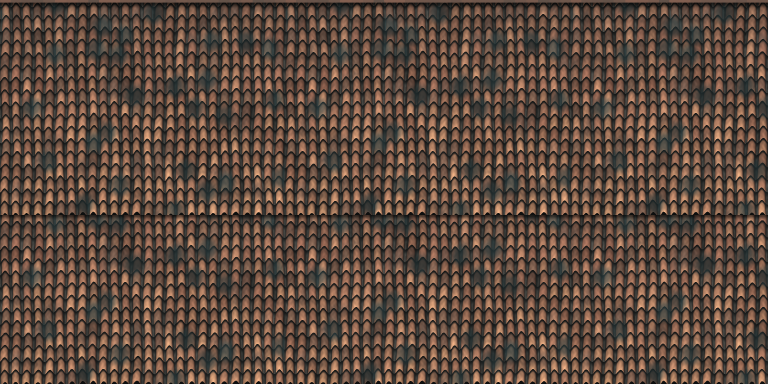
Write a WebGL 2 fragment shader that draws this texture.

```glsl
#version 300 es
precision highp float;

uniform vec2 u_resolution;
out vec4 fragColor;

const float TAU = 6.2831853;
const float COLUMNS = 70.0;
const float ROWS = 31.0;
const float SEAM = 0.44;    // height where the upper stack of rows begins
const float PERIOD = 26.0;  // columns before the wear repeats

const vec3 SHADOW = vec3(0.09, 0.10, 0.10);
const vec3 MOSS = vec3(0.15, 0.22, 0.23);
const vec3 CHANNEL = vec3(0.27, 0.27, 0.255);
const vec3 UMBER = vec3(0.26, 0.18, 0.15);
const vec3 CLAY = vec3(0.62, 0.42, 0.34);
const vec3 SAND = vec3(0.86, 0.64, 0.48);

float hash(vec2 p) {
    return fract(sin(dot(p, vec2(127.1, 311.7))) * 43758.545);
}

// Distance to the nearest scattered point, wrapping along x
float cellular(vec2 p, float wrap) {
    vec2 cell = floor(p);
    float nearest = 2.0;
    for (int j = -1; j <= 1; j++) {
        for (int i = -1; i <= 1; i++) {
            vec2 c = cell + vec2(i, j);
            vec2 id = vec2(mod(c.x, wrap), c.y);
            vec2 point = c + vec2(hash(id), hash(id + 41.3));
            nearest = min(nearest, distance(p, point));
        }
    }
    return nearest;
}

float grain(vec2 p) {
    return 0.5 * sin(p.x * 19.0 + 2.0 * sin(p.y * 7.0))
         + 0.5 * sin(p.y * 13.0 + 3.0 * sin(p.x * 5.0));
}

// Gutter between two barrels; t runs from lower to upper edge
vec3 gutter(float x, float t, float tone) {
    float depth = smoothstep(0.32, 0.5, abs(x));
    float lit = (0.3 + 0.7 * depth) * smoothstep(1.0, 0.55, t);
    return mix(SHADOW, CHANNEL, lit * (0.65 + 0.55 * tone));
}

// Rounded clay barrel, lit from the left and brighter at its lower lip
vec3 barrel(float x, float t, float halfWidth, float tone, float grime) {
    float side = clamp((x + 0.05) / halfWidth, -1.0, 1.0);
    float light = sqrt(1.0 - side * side) * mix(1.08, 0.55, t);
    vec3 clay = mix(CLAY, SAND, tone);
    clay = mix(clay, mix(CHANNEL, CLAY, 0.35), grime);
    vec3 body = mix(UMBER, clay, light);
    return mix(SHADOW, body, smoothstep(0.94, 0.70, t));
}

vec3 roof(vec2 uv) {
    float upper = step(SEAM, uv.y);
    vec2 p = vec2(uv.x * COLUMNS, (uv.y - upper * SEAM) * ROWS);
    p.x += 0.08 * sin(p.y * 0.7 + 3.0 * TAU * p.x / PERIOD);

    // Each row ends in a wave: high on barrels, low in gutters
    float column = mod(floor(p.x), PERIOD);
    float x = fract(p.x) - 0.5;
    float y = p.y - 0.19 * cos(TAU * x) - 0.16 * (hash(vec2(column, 7.0)) - 0.5);
    float row = floor(y);
    float t = fract(y);
    vec2 tile = vec2(column, row);

    // Wear: patches of grime, single odd tiles, paler rows low in a stack
    vec2 place = vec2(mod(p.x, PERIOD), p.y);
    float patches = smoothstep(0.45, 0.95, cellular(place * 0.5, PERIOD * 0.5));
    float tone = hash(tile + 3.7);
    float low = smoothstep(12.0, 0.0, row);
    float grime = clamp(0.75 * patches + 0.6 * step(0.86, hash(tile + 19.1))
                + 0.3 * smoothstep(9.0, 17.0, row), 0.0, 0.85);

    float shifted = x + 0.1 * (hash(tile + 11.0) - 0.5);
    float halfWidth = mix(0.39, 0.33, t);
    float cover = smoothstep(halfWidth + 0.03, halfWidth - 0.05, abs(shifted));
    vec3 color = mix(gutter(x, t, hash(tile + 5.3)),
                     barrel(shifted, t, halfWidth, 0.75 * tone + 0.25 * low, grime), cover);
    color *= 0.86 + 0.26 * hash(tile + 27.0) + 0.07 * grain(place);

    // Mossy spots
    float moss = smoothstep(0.30, 0.10, cellular(place * 0.25 + 0.5, PERIOD * 0.25));
    color = mix(color, MOSS * (0.7 + 0.5 * tone), 0.6 * moss);

    // Open ends along the stack foot, and the shade just below the seam
    color = mix(color, SHADOW * 0.6, step(row, -0.5));
    float below = (SEAM - uv.y) * ROWS;
    color *= 1.0 - 0.55 * (1.0 - upper) * smoothstep(0.45, 0.0, below);

    // Pale ridge strip with a shadow under it
    float fromTop = (1.0 - uv.y) * ROWS;
    color *= 1.0 - 0.6 * smoothstep(0.75, 0.25, fromTop);
    vec3 ridge = mix(CHANNEL, CLAY, 0.3 + 0.4 * hash(vec2(column, 53.0)));
    return mix(color, ridge, smoothstep(0.26, 0.16, fromTop));
}

void main() {
    // Average a 3 by 3 grid of samples to smooth the edges
    vec3 sum = vec3(0.0);
    for (int j = -1; j <= 1; j++) {
        for (int i = -1; i <= 1; i++) {
            sum += roof((gl_FragCoord.xy + vec2(i, j) / 3.0) / u_resolution);
        }
    }
    fragColor = vec4(sum / 9.0, 1.0);
}
```
